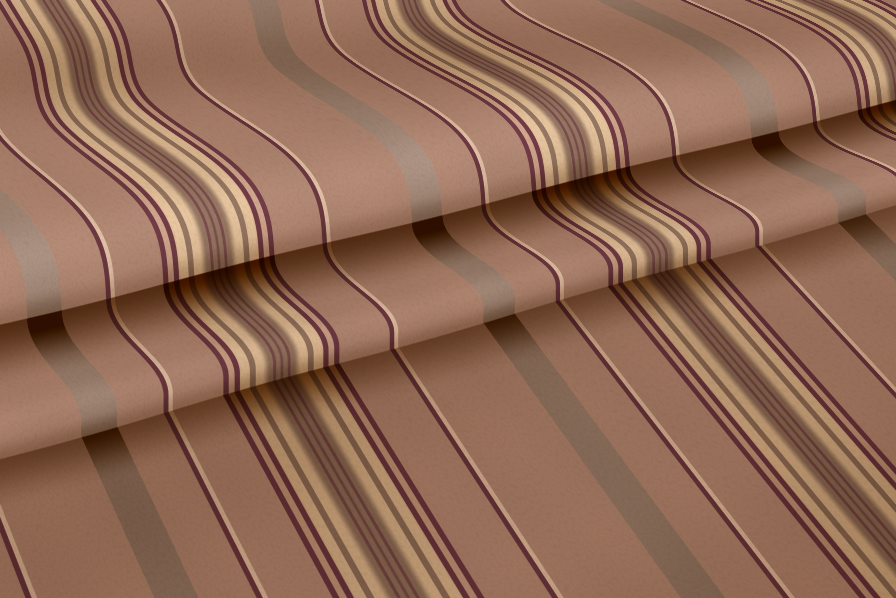
Reproduce this texture procedurally as a WebGL 1 fragment shader.

```glsl
precision highp float;
uniform vec2 u_resolution;

// Stripe layout, as fractions of one repeat
const float REPEAT = 0.266;
const float FIRST_SATIN = 0.463;
const float SATIN_HALF = 0.042;
const float WIDE_CENTER = 0.441;
const float WIDE_HALF = 0.144;
const float CORD_A = 0.163;
const float CORD_B = 0.724;
const float CORD_WIDTH = 0.0105;

// Drape layout, in canvas heights measured from the top left
const vec2 VANISH = vec2(-1.238, -2.311);
const vec2 UPPER_FOLD = vec2(0.543, -0.2500);
const vec2 LOWER_FOLD = vec2(0.768, -0.2826);

const vec3 GROUND = vec3(0.665, 0.505, 0.425);
const vec3 SATIN = vec3(0.580, 0.475, 0.410);
const vec3 CREAM = vec3(0.810, 0.675, 0.530);
const vec3 PALE = vec3(0.850, 0.725, 0.620);
const vec3 ROSE = vec3(0.730, 0.570, 0.470);
const vec3 OLIVE = vec3(0.530, 0.410, 0.330);
const vec3 PLUM = vec3(0.400, 0.205, 0.235);
const vec3 SHADOW_TINT = vec3(0.54, 0.41, 0.27);
const float WEAVE = 0.035;

vec2 hash2(vec2 p) {
  vec2 k = vec2(dot(p, vec2(127.1, 311.7)), dot(p, vec2(269.5, 183.3)));
  return fract(sin(k) * 43758.5);
}

// Distance to the nearest scattered cell point
float cellular(vec2 p) {
  vec2 cell = floor(p), f = fract(p);
  float nearest = 2.0;
  for (int j = -1; j <= 1; j++) {
    for (int i = -1; i <= 1; i++) {
      vec2 o = vec2(float(i), float(j));
      nearest = min(nearest, length(o + hash2(cell + o) - f));
    }
  }
  return nearest;
}

float band(float x, float lo, float hi, float aa) {
  return smoothstep(lo - aa, lo + aa, x) - smoothstep(hi - aa, hi + aa, x);
}

float bump(float x, float center, float width) {
  float d = (x - center) / width;
  return exp(-d * d);
}

float foldLine(vec2 fold, float x) {
  return fold.x + fold.y * x + 0.002 * sin(x * 11.0);
}

// Stripes fan out from a vanishing point
float stripePhase(vec2 p) {
  vec2 ray = p - VANISH;
  return (ray.x / ray.y - FIRST_SATIN) / REPEAT;
}

float phaseOnLowerFold(float x) {
  return stripePhase(vec2(x, LOWER_FOLD.x + LOWER_FOLD.y * x));
}

float foldShift(float x) {
  return 0.088 + 0.045 * x;
}

vec3 wideStripe(float w, float aa) {
  float a = abs(w);
  vec3 c = mix(ROSE, CREAM, 1.0 - smoothstep(0.68, 0.76, a));
  c = mix(c, OLIVE, band(a, 0.45, 0.55, aa));
  c = mix(c, OLIVE, 1.0 - smoothstep(0.20, 0.34, a));
  c = mix(c, PLUM, 0.7 * band(a, 0.10, 0.15, aa));
  c = mix(c, PLUM, 0.7 * (1.0 - smoothstep(0.0, 0.03 + aa, a)));
  return mix(c, PLUM, band(a, 0.72, 0.81, aa) + band(a, 0.91, 1.1, aa));
}

// Woven stripes at a given phase, lit from 0 (shade) to 1 (full light)
vec3 cloth(float phase, float along, float light, float aa) {
  float q = fract(phase);
  float satin = 1.0 - smoothstep(SATIN_HALF - aa, SATIN_HALF + aa,
                                 abs(fract(phase + 0.5) - 0.5));
  vec3 c = mix(GROUND, SATIN, satin);
  float w = (q - WIDE_CENTER) / WIDE_HALF;
  float wide = band(w, -1.0, 1.0, aa / WIDE_HALF);
  c = mix(c, wideStripe(w, aa / WIDE_HALF), wide);

  // Cords: a plum line beside a pale one
  float cord = (q - (q < WIDE_CENTER ? CORD_A : CORD_B)) / CORD_WIDTH;
  float soft = aa / CORD_WIDTH;
  c = mix(c, PALE, 0.9 * band(cord, 0.1, 1.1, soft));
  c = mix(c, PLUM, band(cord, -1.0, 0.1, soft));

  // Slubs and broad unevenness of the yarn
  float grain = cellular(vec2(phase * 170.0, along * 150.0)) - 0.5;
  float uneven = sin(phase * 17.0 + along * 9.0) * sin(along * 23.0 - phase * 7.0);
  c *= 1.0 - WEAVE * (1.6 * grain + 0.4 * uneven);

  // Stronger gloss on satin and wide stripes
  light = mix(light, light * 1.7 - 0.55, max(satin, 0.6 * wide));
  return c * mix(SHADOW_TINT, vec3(1.0), max(light, -0.5));
}

void main() {
  vec2 p = gl_FragCoord.xy / u_resolution.y;
  p.y = 1.0 - p.y;
  float pixel = 1.0 / u_resolution.y;
  float aa = pixel;
  float upper = foldLine(UPPER_FOLD, p.x);
  float lower = foldLine(LOWER_FOLD, p.x);

  // Flat front
  float below = p.y - lower;
  float light = mix(0.1, 0.71, smoothstep(-0.01, 0.09, below));
  light += 0.06 * sin(p.x * 4.0 + p.y * 5.0);
  vec3 color = cloth(stripePhase(p), p.y, light, aa);

  // Narrow middle roll
  float t = clamp((p.y - upper) / (lower - upper), 0.0, 1.0);
  float x = p.x + foldShift(p.x) * (1.0 - smoothstep(0.0, 0.87, t));
  light = mix(-0.15, 0.85, smoothstep(-0.03, 0.50, t));
  light += 0.14 * bump(t, 0.72, 0.13) - 0.30 * smoothstep(0.84, 1.0, t);
  vec3 roll = cloth(phaseOnLowerFold(x), p.y, light, aa);
  color = mix(roll, color, smoothstep(-pixel, pixel, below));

  // Large back drape: a slant with one S-bend near its hem
  float above = max(upper - p.y, 0.0);
  float bend = 0.041 * (1.0 - smoothstep(0.30, 0.50, above));
  float sway = 0.61 * above - bend * sin(above * 13.4);
  x = p.x + sway * (0.70 + 0.46 * (p.x + sway));
  x += foldShift(x);
  light = 0.94 + 0.16 * bump(above, 0.10, 0.06);
  light -= 0.24 * bump(above, 0.42 - 0.20 * p.x, 0.075);
  light -= 0.28 * (1.0 - smoothstep(0.0, 0.045, above));
  vec3 drape = cloth(phaseOnLowerFold(x), p.y, light, aa);
  color = mix(drape, color, smoothstep(-pixel, pixel, p.y - upper));

  gl_FragColor = vec4(color, 1.0);
}
```
